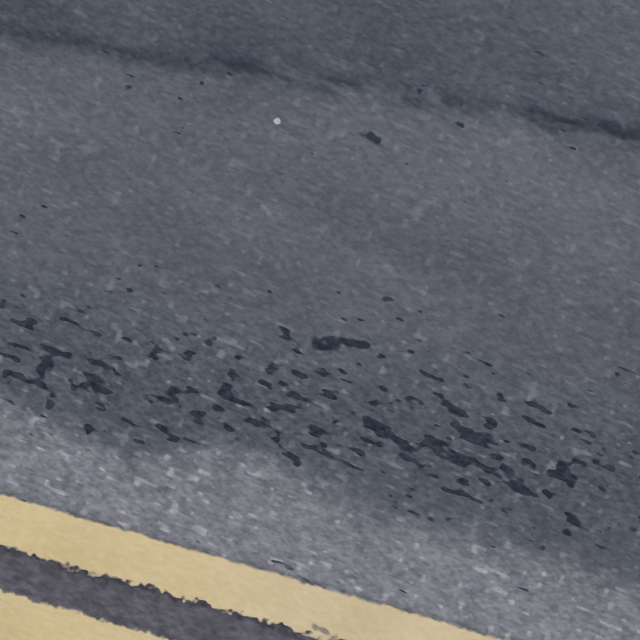
Reproduce this texture procedurally as a Shadertoy shader.

```glsl
// Worn asphalt with a dark seam, a pitted wheel track and a pale dusty verge
// beside two painted stripes. Sloped distance bands place the zones; rotated,
// stretched value noise makes the pits, chips and grain.
#define SLOPE_ANGLE 0.40
#define PIT_SCALE vec2(40.0, 92.0)
#define GRAIN_AMOUNT 0.12
#define CHIP_AMOUNT 0.15
#define PAINT_WEAR 0.006
#define ASPHALT vec3(0.355, 0.368, 0.398)
#define UPPER_LANE vec3(0.300, 0.328, 0.367)
#define TRACK vec3(0.305, 0.328, 0.365)
#define PIT vec3(0.165, 0.190, 0.235)
#define VERGE vec3(0.490, 0.492, 0.525)
#define PAINT vec3(0.785, 0.717, 0.555)
#define GAP vec3(0.350, 0.345, 0.375)

float hash(vec2 p) {
    vec3 q = fract(vec3(p.xyx) * 0.1031);
    q += dot(q, q.yzx + 33.33);
    return fract((q.x + q.y) * q.z);
}

float noise(vec2 p) {
    vec2 i = floor(p), f = fract(p);
    f = f * f * (3.0 - 2.0 * f);
    return mix(mix(hash(i), hash(i + vec2(1, 0)), f.x),
               mix(hash(i + vec2(0, 1)), hash(i + vec2(1, 1)), f.x), f.y);
}

float fbm(vec2 p) {
    float sum = 0.0, amp = 0.5;
    for (int i = 0; i < 4; i++) {
        sum += amp * noise(p);
        p = mat2(0.8, 0.6, -0.6, 0.8) * p * 2.03 + 17.3;
        amp *= 0.5;
    }
    return sum / 0.9375;
}

vec2 rotate(vec2 p, float a) {
    float c = cos(a), s = sin(a);
    return vec2(c * p.x - s * p.y, s * p.x + c * p.y);
}

float bell(float x, float width) {
    return exp(-x * x / (width * width));
}

// Soft ragged ellipse leaning down to the right
float mark(vec2 uv, vec2 center, vec2 radius, float angle) {
    vec2 d = rotate(uv - center, angle) / radius;
    return 1.0 - smoothstep(0.6, 1.2, length(d) + 0.9 * (noise(uv * 110.0) - 0.5));
}

void mainImage(out vec4 fragColor, in vec2 fragCoord) {
    vec2 uv = fragCoord / iResolution.xy;
    float aa = 1.0 / iResolution.y;
    vec2 along = rotate(uv, SLOPE_ANGLE);
    float wobble = fbm(uv * 9.0) - 0.5;
    float ragged = fbm(uv * 38.0 + 4.0) - 0.5;

    // Broad tones: upper lane, seam and open asphalt
    float seam = uv.y - (0.948 - 0.158 * uv.x) - 0.025 * wobble;
    vec3 upper = UPPER_LANE + 0.05 * smoothstep(0.3, 1.0, uv.x) * smoothstep(0.0, 0.12, seam);
    vec3 color = mix(ASPHALT, upper, smoothstep(-0.02, 0.025, seam));
    color += 0.07 * (fbm(along * vec2(5.0, 12.0) + 8.0) - 0.5);
    color += 0.018 * bell(seam + 0.10, 0.09);
    float seamDark = bell(seam, 0.017) * smoothstep(0.25, 0.65, fbm(along * vec2(14.0, 45.0)));
    color = mix(color, PIT, seamDark * (0.45 + 0.3 * smoothstep(0.1, 0.6, uv.x)));

    // Pitted wheel track
    float track = uv.y - (0.455 - 0.20 * uv.x) - 0.03 * wobble;
    float wear = bell(track, 0.115);
    color = mix(color, TRACK, 0.75 * bell(track + 0.015, 0.10));

    // Pale verge with a bulging upper edge
    float vergeTop = 0.385 - 0.295 * uv.x + 0.033 * bell(uv.x - 0.40, 0.10)
                   - 0.025 * bell(uv.x - 0.20, 0.06) - 0.015 * bell(uv.x - 0.58, 0.08);
    float vergeDist = vergeTop - uv.y + 0.05 * wobble + 0.035 * ragged;
    float verge = smoothstep(-0.015, 0.040, vergeDist);
    vec3 dust = VERGE + 0.035 * smoothstep(0.02, 0.13, vergeDist);
    color = mix(color, dust, verge * (0.72 + 0.5 * ragged));

    // Elongated pits, densest in the track
    vec2 warped = along + 0.012 * vec2(ragged, wobble);
    float pitNoise = 0.72 * noise(warped * PIT_SCALE) + 0.28 * noise(warped * PIT_SCALE * 2.1 + 9.0);
    float clusters = fbm(along * vec2(6.0, 11.0) + 31.0) - 0.5;
    float density = 0.27 * wear * (1.0 - 0.75 * verge) + 0.05 * bell(seam, 0.06) + 0.14 * clusters;
    float pits = smoothstep(0.86 - density, 0.98 - density, pitNoise);
    color = mix(color, PIT, 0.85 * pits);

    // Isolated holes and a short crack
    float holes = mark(uv, vec2(0.578, 0.786), vec2(0.019, 0.009), 0.5);
    holes = max(holes, mark(uv, vec2(0.508, 0.463), vec2(0.022, 0.012), 0.1));
    holes = max(holes, mark(uv, vec2(0.555, 0.463), vec2(0.035, 0.007), 0.25));
    color = mix(color, PIT, 0.85 * holes);

    // Stone chips and fine grain
    float chips = noise(along * vec2(70.0, 120.0) + 51.0);
    float chipMask = smoothstep(0.72, 0.98, chips) * (0.35 + 0.5 * wear + 0.5 * verge);
    color += CHIP_AMOUNT * chipMask * (1.0 - pits);
    float grain = 0.6 * noise(along * vec2(95.0, 190.0)) + 0.4 * noise(along * vec2(210.0, 330.0) + 5.0) - 0.5;
    color += GRAIN_AMOUNT * grain * (0.8 + 0.6 * verge + 0.4 * wear);
    color += 0.3 * mark(uv, vec2(0.432, 0.811), vec2(0.006, 0.005), 0.4);

    // Painted stripes with a darker gap and chipped edges
    float chipEdge = PAINT_WEAR * (2.0 * ragged + noise(uv * 150.0) - 0.5);
    float top = 0.228 - 0.290 * uv.x - uv.y + 0.5 * chipEdge;
    float bottom = uv.y - (0.148 - 0.288 * uv.x) + 1.5 * chipEdge;
    float second = 0.077 - 0.280 * uv.x - uv.y + chipEdge;
    float soft = 0.0018 + aa;
    vec3 gap = GAP + 0.11 * grain + 0.08 * (chips - 0.5);
    gap -= 0.09 * bell(bottom, 0.008);
    color = mix(color, gap, smoothstep(-soft, soft, -bottom));
    color *= 1.0 - 0.18 * bell(top, 0.007);
    float stripe = min(top, bottom);
    float paint = smoothstep(-soft, soft, max(stripe, second));
    vec3 paintColor = PAINT + 0.06 * wobble + 0.05 * grain;
    paintColor += vec3(0.0, 0.004, 0.035) * smoothstep(0.1, 0.6, uv.x);
    color = mix(color, paintColor, paint);
    float scuff = mark(uv, vec2(0.505, 0.015), vec2(0.020, 0.006), 0.5);
    color = mix(color, GAP, 0.55 * scuff);

    fragColor = vec4(clamp(color, 0.0, 1.0), 1.0);
}
```
